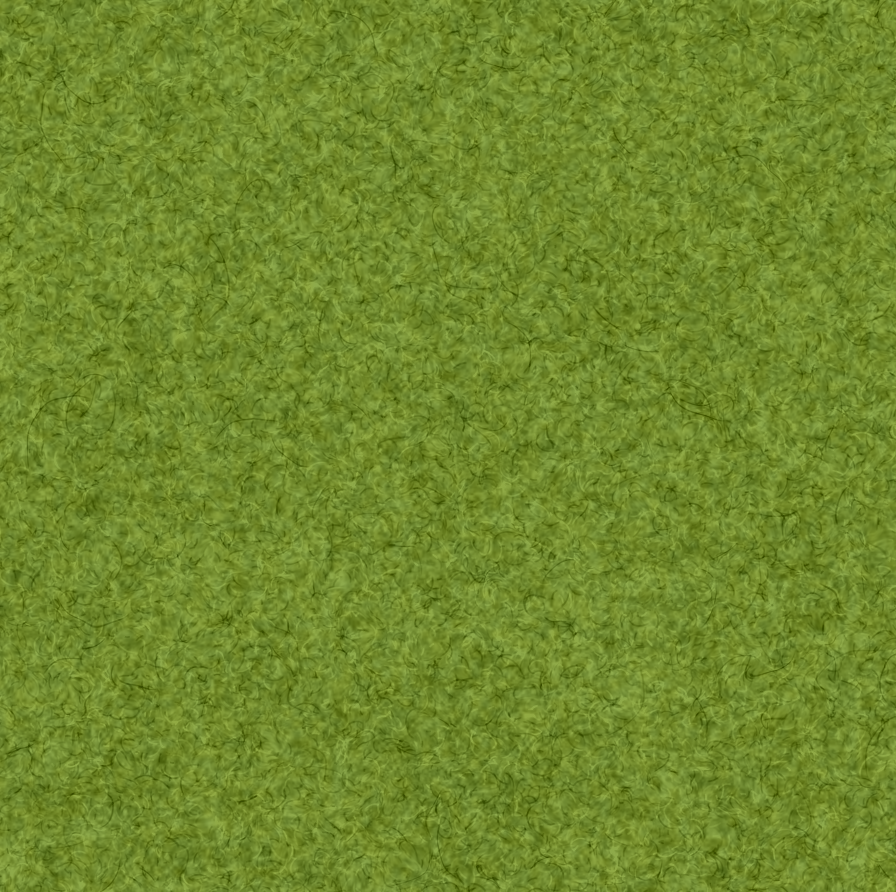
Give the GLSL for this texture, as a Shadertoy shader.

```glsl
// Green wool felt: fine tonal mottling beneath a mat of short curved fibres,
// with a few long dark hairs on top. Layered value noise gives the mottling;
// fibres are circular arcs scattered over jittered grids.

const float TAU = 6.2831853;
const vec3 FELT_GREEN = vec3(0.437, 0.535, 0.172);
const vec3 TONE_RANGE = vec3(0.190, 0.200, 0.165);
const vec3 YELLOW_TINT = vec3(0.010, 0.000, -0.022);

// Three random values in 0..1 for a grid cell
vec3 hash3(vec2 cell, float seed) {
    vec3 h = fract(cell.xyx * vec3(0.1031, 0.1030, 0.0973) + seed * 0.137);
    h += dot(h, h.yxz + 33.33);
    return fract((h.xxy + h.yzz) * h.zyx);
}

// Smooth value noise in -1..1
float noise(vec2 p, float seed) {
    vec2 cell = floor(p);
    vec2 f = fract(p);
    f = f * f * (3.0 - 2.0 * f);
    float low = mix(hash3(cell, seed).x, hash3(cell + vec2(1, 0), seed).x, f.x);
    float high = mix(hash3(cell + vec2(0, 1), seed).x, hash3(cell + vec2(1, 1), seed).x, f.x);
    return 2.0 * mix(low, high, f.y) - 1.0;
}

// Coverage of a thin arc centred on the origin, fading at both ends
float arc(vec2 p, float radius, float heading, float spread, float width, float pixel) {
    float away = abs(length(p) - radius);
    float turn = abs(mod(atan(p.y, p.x) - heading + 0.5 * TAU, TAU) - 0.5 * TAU);
    float line = clamp((width - away) / pixel + 0.5, 0.0, 1.0);
    return line * (1.0 - smoothstep(0.6 * spread, spread, turn));
}

// Sum of scattered arcs; each takes a random tone between darkest and lightest
float fibres(vec2 p, float size, float share, vec2 toneRange, float width, float pixel, float seed) {
    vec2 home = floor(p / size);
    float tone = 0.0;
    for (int y = -1; y <= 1; y++) {
        for (int x = -1; x <= 1; x++) {
            vec2 cell = home + vec2(x, y);
            vec3 place = hash3(cell, seed);
            vec3 form = hash3(cell, seed + 51.7);
            vec2 offset = p - (cell + place.xy) * size;
            float radius = size * mix(0.45, 1.0, form.x);
            float spread = mix(0.35, 1.2, form.y * form.y);
            float line = arc(offset, radius, form.z * TAU, spread, width, pixel);
            float strength = mix(toneRange.x, toneRange.y, fract(place.z * 17.0));
            tone += line * strength * step(place.z, share);
        }
    }
    return tone;
}

// Cloudy patches, faint weave and fine nap
float mottling(vec2 p) {
    float tone = 0.05 * noise(p * 9.0, 1.0);
    tone += 0.04 * noise(p * vec2(18.0, 80.0), 2.0);
    tone += 0.12 * noise(p * 46.0, 3.0);
    tone += 0.24 * noise(p * 110.0, 4.0);
    tone += 0.36 * noise(p * 225.0, 5.0);
    return tone + 0.22 * noise(p * 390.0, 6.0);
}

void mainImage(out vec4 fragColor, in vec2 fragCoord) {
    float pixel = 1.0 / iResolution.y;
    vec2 p = fragCoord * pixel;

    // Bend space so patches and hairs wander
    vec2 drift = vec2(noise(p * 38.0, 11.0), noise(p * 38.0, 12.0));
    float tone = mottling(p + 0.005 * drift);

    // Dense mat of short fibres, light and dark
    for (int i = 0; i < 7; i++) {
        float layer = float(i);
        float size = 0.0125 + 0.0012 * layer;
        vec2 shifted = p + 0.003 * drift + layer * vec2(0.137, 0.071);
        tone += fibres(shifted, size, 0.85, vec2(-0.52, 0.44), 0.0009, pixel, 20.0 + layer);
    }

    // Sparse long dark hairs
    for (int i = 0; i < 2; i++) {
        float layer = float(i);
        vec2 shifted = p + 0.005 * drift + layer * vec2(0.031, 0.047);
        tone += fibres(shifted, 0.045 + 0.02 * layer, 0.3, vec2(-0.65, -0.25), 0.0008, pixel, 40.0 + layer);
    }

    // Limit the extremes, then tint
    tone = clamp(tone + 0.04, -1.15, 0.65);
    float tint = noise(p * 90.0, 60.0);
    vec3 color = FELT_GREEN + TONE_RANGE * tone + YELLOW_TINT * tint;
    fragColor = vec4(clamp(color, 0.0, 1.0), 1.0);
}
```
